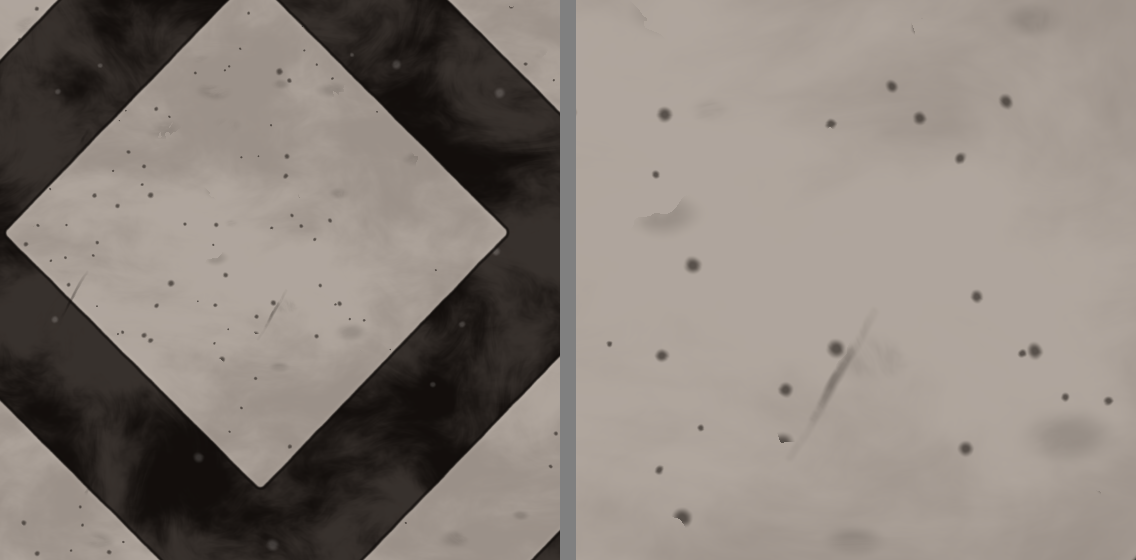
Left: the whole. Right: its middle third, enlarged.
Write a WebGL 2 fragment shader that draws this pattern.

```glsl
#version 300 es
precision highp float;
// Worn stone inlay: a pale diamond slab framed by alternating dark and pale bands.
// A rounded box in diagonal axes gives the bands; warped layered sines cloud the
// stone, and hashed cells scatter its pits, smudges and scratches.

uniform vec2 u_resolution;
out vec4 fragColor;

// Layout, in canvas units measured along the diagonal axes
const vec2  CENTER = vec2(0.4577, 0.5846);
const float HALF_SLAB = 0.4525;
const float BAND = 0.3035;
const float CORNER = 0.014;
const float SKEW = 0.018;
const float STRETCH = 1.015;
const float SEAM_WIDTH = 0.0035;

// Colours
const vec3 PALE_LOW  = vec3(0.605, 0.565, 0.533);
const vec3 PALE_HIGH = vec3(0.687, 0.648, 0.614);
const vec3 DARK_LOW  = vec3(0.073, 0.056, 0.047);
const vec3 DARK_HIGH = vec3(0.216, 0.191, 0.175);
const vec3 SEAM = vec3(0.060, 0.047, 0.039);
const vec3 STAIN = vec3(0.230, 0.205, 0.185);

// Wear
const float PIT_STRENGTH = 0.75;
const float SMUDGE_STRENGTH = 0.20;
const float SCRATCH_STRENGTH = 0.45;
const vec2  SCRATCH_DIR = vec2(0.50, 0.866);

vec3 hash3(vec2 cell) {
    vec3 h = fract(cell.xyx * vec3(0.1031, 0.1030, 0.0973) + 0.37);
    h += dot(h, h.yzx + 33.33);
    return fract((h.xxy + h.yzz) * h.zyx);
}

// Cloudy mottling, about -0.8 to 0.8
float clouds(vec2 p) {
    const mat2 TURN = mat2(1.36, 1.02, -1.02, 1.36);
    float sum = 0.0, amp = 0.48;
    for (int i = 0; i < 8; i++) {
        p = TURN * p + vec2(1.7, 4.1);
        p += 0.38 * sin(p.yx * 1.1 + vec2(0.4, 2.3));
        sum += amp * sin(p.x) * sin(p.y);
        amp *= 0.66;
    }
    return sum;
}

// One soft round spot in a share of the cells; radius is relative to a cell
float spots(vec2 p, float chance, float radius) {
    vec2 cell = floor(p);
    vec3 h = hash3(cell + 17.0);
    vec2 spot = 0.25 + 0.5 * h.xy;
    float size = radius * (0.5 + fract(h.x * 7.3 + h.y * 3.1));
    return step(h.z, chance) * smoothstep(size, size * 0.2, distance(p - cell, spot));
}

// Short strokes along one direction, one in a share of the cells
float scratches(vec2 p, float cells) {
    vec2 cell = floor(p * cells);
    vec3 h = hash3(cell + 5.0);
    vec2 r = (fract(p * cells) - 0.35 - 0.3 * h.xy) / cells;
    float along = clamp(dot(r, SCRATCH_DIR), -0.05, 0.05);
    float gap = length(r - along * SCRATCH_DIR);
    return step(h.z, 0.4) * smoothstep(0.004, 0.0005, gap) * (1.0 - abs(along) / 0.06);
}

// Signed distance to the slab in diagonal axes
float slabDistance(vec2 p) {
    vec2 r = p - CENTER;
    vec2 q = vec2(r.x - r.y, r.x + r.y);
    q.x = (q.x + SKEW * q.y) / STRETCH;
    vec2 b = abs(q) - HALF_SLAB + CORNER;
    return length(max(b, 0.0)) + min(max(b.x, b.y), 0.0) - CORNER;
}

void main() {
    vec2 uv = gl_FragCoord.xy / u_resolution.y;
    float aa = 1.2 / u_resolution.y + 0.0012;

    // Fold the distance into bands: positive in dark stone, negative in pale
    float d = slabDistance(uv) + 0.0012 * clouds(uv * 30.0);
    float folded = mod(max(d, -0.5 * BAND) + 0.5 * BAND, 2.0 * BAND) - BAND;
    float edge = 0.5 * BAND - abs(folded);
    float dark = smoothstep(-aa, aa, edge);

    // Stone mottling
    float broad = clouds(uv * vec2(2.6, 3.8) + 3.0);
    float fine = clouds(uv * vec2(11.0, 17.0) + 8.0);
    float veins = clouds(uv * 6.0 + 21.0);
    vec3 pale = mix(PALE_LOW, PALE_HIGH, smoothstep(-0.6, 0.6, broad + 0.35 * fine));
    vec3 black = mix(DARK_LOW, DARK_HIGH, smoothstep(-0.6, 0.55, veins + 0.4 * broad + 0.2 * fine));

    // Wear on the pale stone, heavier toward the left and in cloudy patches
    vec2 rough = uv + 0.004 * vec2(fine, veins);
    float wear = clamp(0.75 - 0.5 * uv.x + 0.6 * veins, 0.1, 1.0);
    float pits = spots(rough * 38.0, 0.16 * wear, 0.17) + spots(rough * 21.0 + 9.0, 0.10 * wear, 0.12);
    float smudge = spots(rough * vec2(9.0, 16.0), 0.45 * wear, 0.24) * smoothstep(-0.4, 0.4, fine);
    float scratch = scratches(rough, 3.3) * smoothstep(-0.5, 0.4, fine);
    float stain = PIT_STRENGTH * pits + SMUDGE_STRENGTH * smudge + SCRATCH_STRENGTH * scratch;
    pale = mix(pale, STAIN, min(stain, 0.85));

    // Dark stone: deep scratches and a few pale flecks
    black = mix(black, SEAM, 0.6 * scratch);
    black += 0.14 * spots(rough * 15.0 + 4.0, 0.05, 0.15);

    // Join the stones with a worn pale rim and a dark seam
    pale += 0.025 * smoothstep(-0.014, -0.004, edge);
    vec3 color = mix(pale, black, dark);
    float seam = smoothstep(SEAM_WIDTH + aa, 0.0, abs(edge - 0.5 * SEAM_WIDTH));
    color = mix(color, SEAM, 0.75 * seam);
    fragColor = vec4(color, 1.0);
}
```
